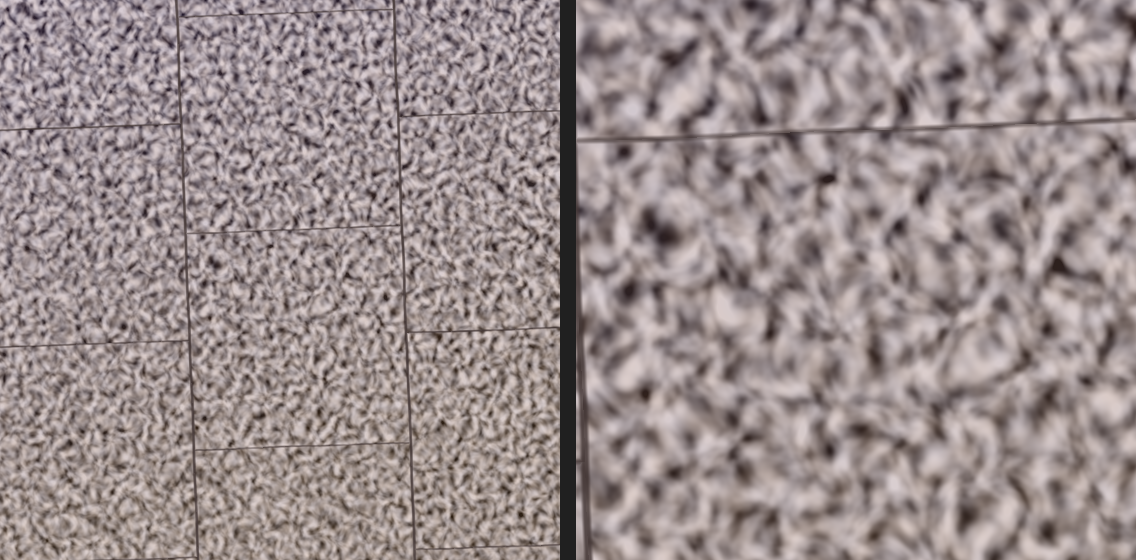
Left, the full canvas; right, a detail of the centre.
A WebGL 1 fragment shader for this texture:

```glsl
precision highp float;
// Speckled grey-pink granite slabs in offset columns with thin dark joints.

uniform vec2 u_resolution;

#define TILE_SIZE 0.3875
#define ORIGIN vec2(0.315, 0.041)
#define LEAN vec2(0.039, 0.035)
#define GRAIN_FREQ vec2(54.0, 78.0)
#define GRAIN_ANGLE 1.0
#define GRAIN_CONTRAST 4.1
#define COLUMN_JOINT 0.0023
#define ROW_JOINT 0.0015
#define JOINT_COLOR vec3(0.29, 0.24, 0.235)
#define STONE_TINT vec3(0.0, -0.05, -0.047)

float hash(vec2 p) {
    return fract(sin(dot(p, vec2(127.1, 311.7))) * 43758.5453);
}

// Contribution of one lattice corner with a random unit gradient
float corner(vec2 cell, vec2 offset) {
    float a = 6.2832 * hash(cell);
    return dot(vec2(cos(a), sin(a)), offset);
}

float gradientNoise(vec2 p) {
    vec2 i = floor(p);
    vec2 f = p - i;
    vec2 s = f * f * f * (f * (f * 6.0 - 15.0) + 10.0);
    vec2 e = vec2(1.0, 0.0);
    float low = mix(corner(i, f), corner(i + e.xy, f - e.xy), s.x);
    float high = mix(corner(i + e.yx, f - e.yx), corner(i + e.xx, f - e.xx), s.x);
    return mix(low, high, s.y);
}

vec2 rotate(vec2 p, float angle) {
    float c = cos(angle);
    float s = sin(angle);
    return vec2(c * p.x + s * p.y, c * p.y - s * p.x);
}

// Elongated mineral grains in two crossing directions, plus fine grit
float granite(vec2 p) {
    vec2 bend = vec2(gradientNoise(p * 31.0), gradientNoise(p * 31.0 + 47.3));
    p += 0.008 * bend;
    float n = gradientNoise(rotate(p, GRAIN_ANGLE) * GRAIN_FREQ);
    n += 0.6 * gradientNoise(rotate(p, -GRAIN_ANGLE) * GRAIN_FREQ * 1.45 + 19.7);
    n += 0.16 * gradientNoise(p * 190.0 + 5.1);
    return n;
}

float joint(float distance, float halfWidth) {
    float soft = max(0.9 / u_resolution.y, 0.0013);
    return 1.0 - smoothstep(halfWidth - soft, halfWidth + soft, distance);
}

void main() {
    vec2 p = gl_FragCoord.xy / u_resolution;
    float down = 1.0 - p.y;

    // Slightly leaning grid; every other column drops by half a slab
    float wobble = 0.002 * gradientNoise(p * 9.0);
    float u = (p.x - ORIGIN.x - LEAN.x * down + wobble) / TILE_SIZE;
    float column = floor(u);
    float v = (down - ORIGIN.y + LEAN.y * p.x + wobble) / TILE_SIZE;
    v -= 0.494 * mod(column, 2.0);
    vec2 slab = vec2(column, floor(v));
    float slabRandom = hash(slab + 3.7);

    // Each slab is cut from a different piece of stone
    vec2 stonePos = p + 3.0 * vec2(slabRandom, hash(slab + 11.3));
    float contrast = GRAIN_CONTRAST * (0.88 + 0.2 * p.y + 0.1 * (slabRandom - 0.5));
    float grain = clamp(granite(stonePos) * contrast, -2.9, 2.5);
    float tone = 0.627 + 0.12 * grain - 0.013 * grain * grain;
    tone += 0.02 * (slabRandom - 0.5) + 0.03 * gradientNoise(stonePos * 11.0);
    vec3 color = tone + STONE_TINT;

    // Cool light at the upper left, warmer stone below, faint tan flecks
    float cool = clamp(p.y - 0.4 - 0.3 * p.x, -0.4, 0.6);
    color += cool * (1.15 - tone) * vec3(-0.02, -0.01, 0.11);
    color += gradientNoise(stonePos * 64.0 + 8.0) * vec3(0.025, 0.006, -0.025);

    // Joints: continuous between columns, thinner and uneven between rows
    float row = floor(v + 0.5);
    float columnGap = abs(u - floor(u + 0.5)) * TILE_SIZE;
    float rowGap = abs(v - row) * TILE_SIZE;
    float wear = gradientNoise(p * 38.0);
    float rowStrength = 0.62 + 0.25 * hash(vec2(column, row)) + 0.4 * wear;
    float columnLine = joint(columnGap, COLUMN_JOINT) * (0.88 + 0.2 * wear);
    float rowLine = joint(rowGap, ROW_JOINT) * clamp(rowStrength, 0.0, 1.0);
    vec3 jointColor = JOINT_COLOR + 0.06 * (tone - 0.6);
    color = mix(color, jointColor, clamp(max(columnLine, rowLine), 0.0, 1.0));

    gl_FragColor = vec4(clamp(color, 0.0, 1.0), 1.0);
}
```
